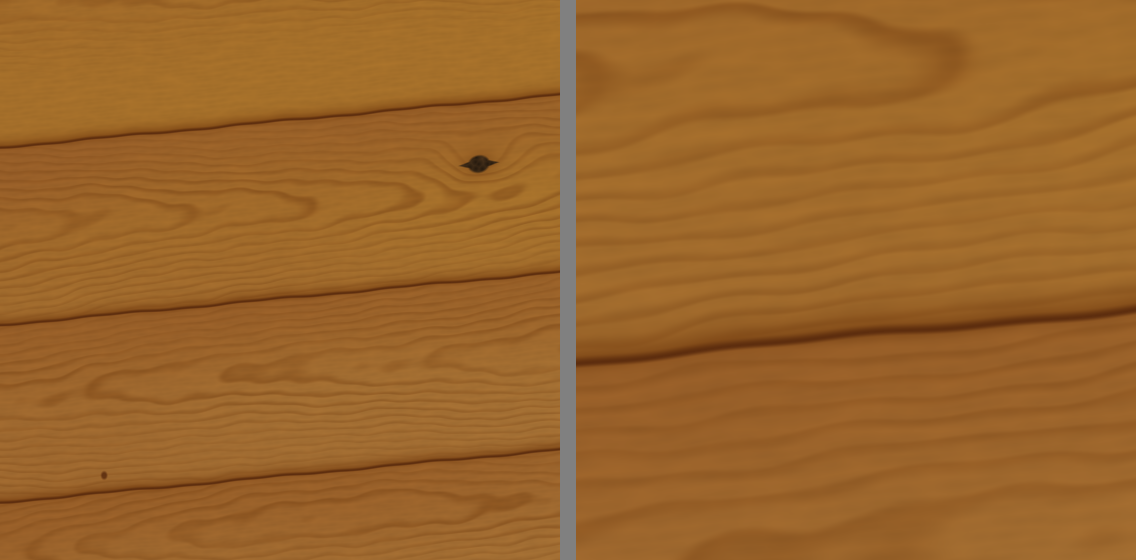
Left: the whole. Right: its middle third, enlarged.
A WebGL 1 fragment shader for this texture:

```glsl
precision highp float;
uniform vec2 u_resolution;

const float SLOPE = 0.095;
const float BOARD_HEIGHT = 0.317;
const float FIRST_SEAM = 0.102;
const float SEAM_WIDTH = 0.0042;
const float BEVEL_WIDTH = 0.013;
const float RING_DENSITY = 25.0;
const float TIP_ROUNDNESS = 4.2;
const vec2 KNOT_POS = vec2(0.855, 0.707);
const vec2 SPECK_POS = vec2(0.186, 0.151);

const vec3 GOLD = vec3(0.655, 0.445, 0.165);
const vec3 HONEY = vec3(0.645, 0.440, 0.205);
const vec3 BROWN = vec3(0.600, 0.375, 0.160);
const vec3 LATEWOOD = vec3(0.500, 0.285, 0.090);
const vec3 BEVEL = vec3(0.460, 0.240, 0.060);
const vec3 GROOVE = vec3(0.330, 0.150, 0.045);
const vec3 KNOT = vec3(0.190, 0.130, 0.070);

// Grain of each board: centre line, taper, bend, phase
const vec4 GRAIN_BOTTOM = vec4(0.73, -9.92, 8.0, 3.33);
const vec4 GRAIN_LOWER = vec4(0.58, -3.3, 0.0, 0.40);
const vec4 GRAIN_UPPER = vec4(0.53, 4.9, 0.0, 0.15);
const vec4 GRAIN_TOP = vec4(0.80, -3.3, 0.0, 0.60);

vec2 hash2(vec2 p) {
  vec2 k = vec2(dot(p, vec2(127.1, 311.7)), dot(p, vec2(269.5, 183.3)));
  return fract(sin(k) * 4375.85);
}

// Distance to the nearest scattered point
float cellular(vec2 p) {
  vec2 cell = floor(p), f = fract(p);
  float nearest = 2.0;
  for (int j = -1; j <= 1; j++) {
    for (int i = -1; i <= 1; i++) {
      vec2 o = vec2(float(i), float(j));
      nearest = min(nearest, length(o + hash2(cell + o) - f));
    }
  }
  return nearest;
}

vec4 boardGrain(float id) {
  vec4 g = mix(GRAIN_BOTTOM, GRAIN_LOWER, step(-0.5, id));
  g = mix(g, GRAIN_UPPER, step(0.5, id));
  return mix(g, GRAIN_TOP, step(1.5, id));
}

// Growth rings of a tapered log cut lengthwise
float ringField(float x, float t, float id, vec2 toKnot) {
  vec4 g = boardGrain(id);
  float wobble = 0.018 * sin(7.0 * x + 3.0 * t + 2.1 * id)
               + 0.007 * sin(19.0 * x - 9.0 * t + id)
               + 0.003 * sin(53.0 * x + 21.0 * t);
  float d = RING_DENSITY * (t - g.x + wobble);
  float rings = sqrt(d * d + TIP_ROUNDNESS * TIP_ROUNDNESS) - TIP_ROUNDNESS;
  rings += x * (g.y + g.z * x) + g.w;
  rings += 0.13 * sin(31.0 * x + 17.0 * t) + 0.06 * sin(83.0 * x - 29.0 * t);
  vec2 swirl = toKnot / vec2(0.075, 0.042);
  return rings + 3.2 * exp(-dot(swirl, swirl));
}

// Slow darkening into latewood, then a quicker return
float latewood(float rings) {
  float f = fract(rings + 0.8);
  return smoothstep(0.38, 0.80, f) * (1.0 - smoothstep(0.80, 1.0, f));
}

void main() {
  vec2 uv = gl_FragCoord.xy / u_resolution;
  float seamWobble = 0.0012 * sin(23.0 * uv.x) + 0.0006 * sin(71.0 * uv.x);
  float v = (uv.y - FIRST_SEAM - SLOPE * uv.x + seamWobble) / BOARD_HEIGHT;
  float id = floor(v), t = fract(v);
  float isTop = step(1.5, id);

  vec2 toKnot = uv - KNOT_POS;
  toKnot.y -= SLOPE * toKnot.x;

  // Broad tone: redder at the upper edge, golden toward the lower edge
  float cloud = 0.5 + 0.25 * sin(4.0 * uv.x + 5.0 * v) + 0.25 * sin(9.0 * uv.x - 3.0 * v + 1.0);
  float warm = 0.75 * smoothstep(0.35, 1.0, t) + 0.35 * (1.0 - uv.x) + 0.2 * cloud - 0.1;
  warm *= mix(1.0, 0.4, isTop);
  vec3 wood = mix(HONEY, GOLD, smoothstep(0.2, 0.75, uv.y));
  wood = mix(wood, BROWN, clamp(warm, 0.0, 1.0));

  // Growth lines, strongest along the centre of the board
  float centred = exp(-pow((t - boardGrain(id).x) / 0.22, 2.0));
  float strength = mix(0.30, 0.58, centred) * (0.8 + 0.2 * sin(6.0 * uv.x + 11.0 * v));
  strength *= mix(1.0, 0.7 * smoothstep(0.25, 0.75, t), isTop);
  wood = mix(wood, LATEWOOD, strength * latewood(ringField(uv.x, t, id, toKnot)));

  // Fibres and mottling
  float fibre = cellular(vec2(uv.x * 16.0, v * 42.0));
  float mottle = cellular(vec2(uv.x * 60.0, v * 30.0));
  wood *= 1.0 + 0.05 * (fibre - 0.5) + 0.025 * (mottle - 0.5);

  // Knot with pointed ends, and a small speck
  float core = length(toKnot / vec2(0.019, 0.0155));
  float spike = abs(toKnot.x) / 0.036 + abs(toKnot.y) / 0.011;
  wood = mix(wood, LATEWOOD, 0.6 * exp(-pow(core / 1.7, 2.0)));
  vec3 knotColor = KNOT * (0.8 + 0.7 * cellular(toKnot * 90.0));
  wood = mix(wood, knotColor, 1.0 - smoothstep(0.8, 1.15, min(core, spike)));
  float speck = length((uv - SPECK_POS) / vec2(0.007, 0.009));
  wood = mix(wood, GROOVE, 0.8 * (1.0 - smoothstep(0.4, 1.1, speck)));

  // Rounded lower edge and dark groove
  float above = t * BOARD_HEIGHT;
  float below = (1.0 - t) * BOARD_HEIGHT;
  wood = mix(wood, BEVEL, 0.75 * exp(-pow(above / BEVEL_WIDTH, 1.5)));
  wood = mix(wood, BEVEL, 0.45 * exp(-below / 0.005));
  float groove = 1.0 - smoothstep(0.0, SEAM_WIDTH, min(above * 0.8, below * 1.3));
  wood = mix(wood, GROOVE, 0.8 * groove);

  gl_FragColor = vec4(wood, 1.0);
}
```
